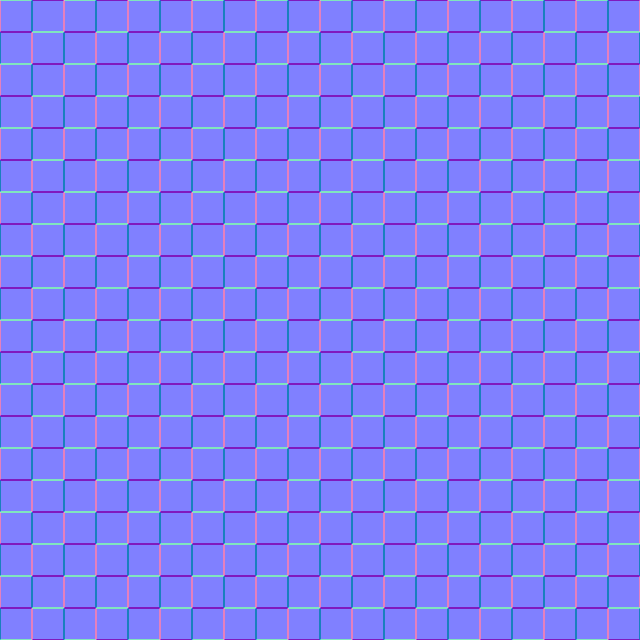
Write a WebGL 1 fragment shader that draws this texture map.

```glsl
precision highp float;
// Normal map of a 20 by 20 checkerboard of raised and sunken square tiles.
// The tiles are flat; each shared edge is a thin bevel whose slope flips
// with the checker parity. An even tile count makes the map wrap.

uniform vec2 u_resolution;

// Fraction of a pixel-wide box, centred at offset d, that lies in the bevel.
vec2 bevelCoverage(vec2 d, float halfWidth, vec2 pixel) {
  vec2 high = min(d + 0.5 * pixel, vec2(halfWidth));
  vec2 low = max(d - 0.5 * pixel, vec2(-halfWidth));
  return clamp((high - low) / pixel, 0.0, 1.0);
}

void main() {
  // Position in tiles, and offset from the nearest grid line on each axis
  vec2 p = 20.0 * gl_FragCoord.xy / u_resolution;
  vec2 pixel = 20.0 / u_resolution;
  vec2 lineId = floor(p + 0.5);
  vec2 d = p - lineId;
  float halfWidth = 0.026;

  // Square wave along each axis, easing through zero across the bevel
  vec2 parity = 1.0 - 2.0 * mod(lineId, 2.0);
  vec2 wave = parity * clamp(d / max(vec2(halfWidth), 0.5 * pixel), -1.0, 1.0);

  // Slope of the checker height, with the green axis pointing down
  vec2 slope = vec2(-1.0, 1.0) * parity * wave.yx * bevelCoverage(d, halfWidth, pixel);

  // Pack the tilted normal into colour
  float tilt = max(abs(slope.x), abs(slope.y));
  gl_FragColor = vec4(0.5 + 0.48 * slope, 1.0 - 0.31 * tilt, 1.0);
}
```
